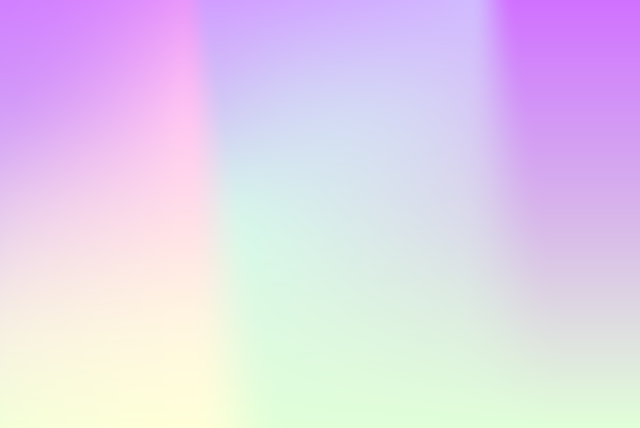
Give the GLSL for this background, as a Shadertoy shader.

```glsl
// Soft pastel curtains of light: violet fading to mint, with a warm and a cool fold.

// Smooth cubic ramp through five evenly spaced colours, t in 0..1.
vec3 ramp(float t, vec3 stops[5]) {
    float s = clamp(t, 0.0, 1.0) * 4.0;
    int i = min(int(s), 3);
    float f = s - float(i);
    vec3 a = stops[i];
    vec3 b = stops[i + 1];
    vec3 before = i > 0 ? stops[max(i - 1, 0)] : 2.0 * a - b;
    vec3 after = i < 3 ? stops[min(i + 2, 4)] : 2.0 * b - a;
    vec3 slopeA = 0.5 * (b - before);
    vec3 slopeB = 0.5 * (after - a);
    float f2 = f * f;
    float f3 = f2 * f;
    return (2.0 * f3 - 3.0 * f2 + 1.0) * a + (f3 - 2.0 * f2 + f) * slopeA
         + (3.0 * f2 - 2.0 * f3) * b + (f3 - f2) * slopeB;
}

// Quadratic blend of three colours.
vec3 blend3(vec3 a, vec3 b, vec3 c, float u) {
    return mix(mix(a, b, u), mix(b, c, u), u);
}

// Left fold: violet rim warming to pink and cream.
vec3 warmFold(float x, float depth) {
    vec3 rim = ramp(depth, vec3[5](
        vec3(0.82, 0.50, 1.00), vec3(0.83, 0.61, 0.97), vec3(0.90, 0.79, 0.93),
        vec3(0.96, 0.93, 0.89), vec3(0.95, 1.00, 0.85)));
    vec3 crest = ramp(depth, vec3[5](
        vec3(0.91, 0.59, 0.98), vec3(0.99, 0.76, 0.95), vec3(1.00, 0.87, 0.91),
        vec3(1.00, 0.96, 0.88), vec3(1.00, 1.00, 0.85)));
    float bend = mix(1.9, 0.6, smoothstep(0.0, 0.6, depth));
    return mix(rim, crest, pow(clamp(x / 0.28, 0.0, 1.0), bend));
}

// Middle fold: lavender falling through aqua to mint.
vec3 coolFold(float x, float depth) {
    vec3 nearSide = ramp(depth, vec3[5](
        vec3(0.82, 0.62, 1.00), vec3(0.82, 0.79, 0.96), vec3(0.84, 0.965, 0.92),
        vec3(0.865, 0.985, 0.885), vec3(0.88, 1.00, 0.85)));
    vec3 centre = ramp(depth, vec3[5](
        vec3(0.82, 0.67, 1.00), vec3(0.83, 0.90, 0.96), vec3(0.855, 0.92, 0.92),
        vec3(0.87, 0.965, 0.88), vec3(0.88, 1.00, 0.85)));
    vec3 farSide = ramp(depth, vec3[5](
        vec3(0.82, 0.73, 1.00), vec3(0.84, 0.79, 0.96), vec3(0.855, 0.85, 0.92),
        vec3(0.87, 0.93, 0.88), vec3(0.88, 1.00, 0.85)));
    float u = clamp((x - 0.35) / 0.39, 0.0, 1.0);
    return blend3(nearSide, centre, farSide, u);
}

// Right fold: plain vertical fade.
vec3 violetFold(float depth) {
    return ramp(depth, vec3[5](
        vec3(0.82, 0.44, 1.00), vec3(0.825, 0.58, 0.965), vec3(0.845, 0.71, 0.92),
        vec3(0.87, 0.86, 0.88), vec3(0.88, 1.00, 0.85)));
}

void mainImage(out vec4 fragColor, in vec2 fragCoord) {
    vec2 uv = fragCoord / iResolution.xy;
    float depth = 1.0 - uv.y;

    // Slanted seams that soften towards the bottom.
    float leftCentre = 0.305 + 0.07 * depth;
    float leftWidth = 0.018 + 0.055 * depth;
    float leftSeam = smoothstep(leftCentre - leftWidth, leftCentre + leftWidth, uv.x);
    float rightSeam = smoothstep(0.735 - 0.03 * depth, 0.805 + 0.10 * depth, uv.x);

    vec3 colour = mix(warmFold(uv.x, depth), coolFold(uv.x, depth), leftSeam);
    colour = mix(colour, violetFold(depth), rightSeam);
    fragColor = vec4(clamp(colour, 0.0, 1.0), 1.0);
}
```
